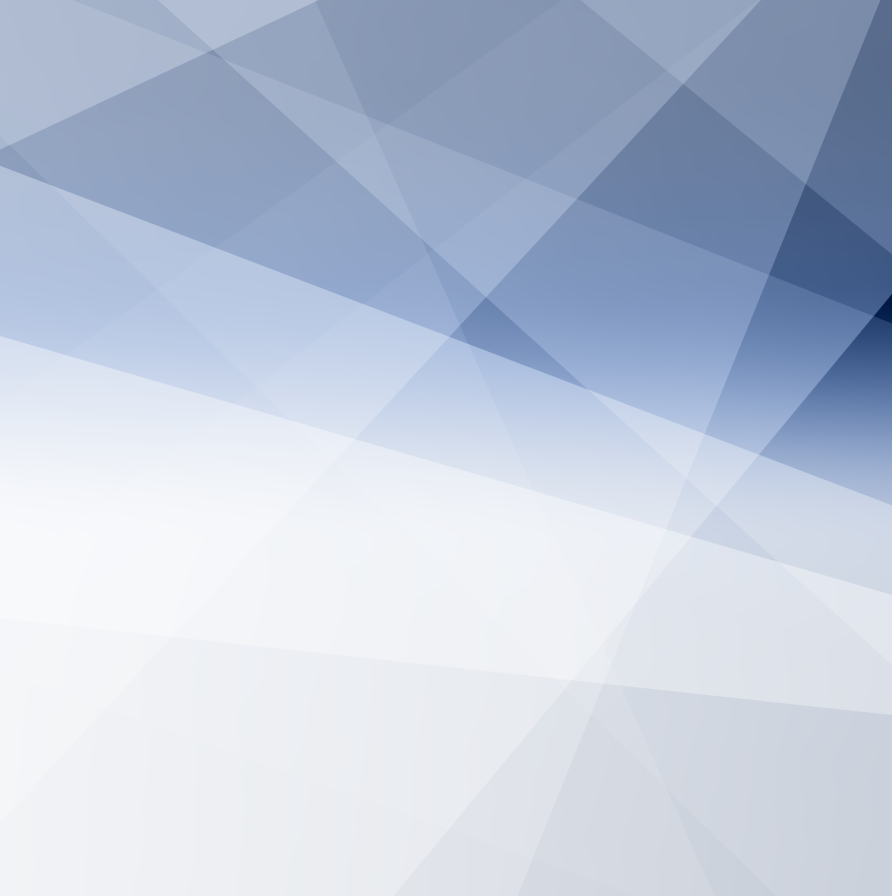
This background is drawn by a Shadertoy shader. Its source:

```glsl
// Overlapping translucent planes over a blue-to-white vertical fade.
// Every straight edge scales the darkness on one side of it; the product
// of all edges gives the tone, which is then tinted a cool blue.

// Bands: height at left border, height at right border, darkness factor above.
const int BAND_COUNT = 9;
const vec3 BANDS[BAND_COUNT] = vec3[](
    vec3(1.032, 0.639, 1.13),
    vec3(0.815, 0.436, 1.50),
    vec3(0.625, 0.336, 1.60),
    vec3(0.310, 0.202, 0.69),
    vec3(0.251, -0.10, 0.95),
    vec3(0.833, 1.300, 0.75),
    vec3(1.529, 0.716, 0.86),
    vec3(0.551, 1.264, 1.05),
    vec3(0.349, 1.115, 1.05));

// Beams: x at top border, x at bottom border, darkness factor to the right.
const int BEAM_COUNT = 6;
const vec3 BEAMS[BEAM_COUNT] = vec3[](
    vec3(0.853, -0.076, 1.28),
    vec3(1.273, 0.441, 1.35),
    vec3(0.987, 0.580, 1.25),
    vec3(0.177, 1.286, 0.82),
    vec3(0.353, 0.801, 1.10),
    vec3(-0.155, 0.870, 0.92));

const vec2 SKY_DARKNESS = vec2(0.260, 0.322);    // left, right
const vec2 FLOOR_DARKNESS = vec2(0.041, 0.099);  // left, right
const vec2 FADE_HEIGHTS = vec2(0.395, 0.694);
const vec2 BASE_TINT = vec2(0.30, 0.42);         // bottom, top
const float GLOW_HEIGHT = 0.58;
const float GLOW_WIDTH = 0.22;
const float GLOW_TINT = 0.25;
const float GREEN_SHARE = 0.37;
const float EDGE_SOFTNESS = 0.0008;
const float CLOUD_STRENGTH = 0.012;

// Darkness factor of one edge, from the signed distance to it.
float edgeFactor(float distanceToEdge, float factor, float softness) {
    return mix(1.0, factor, smoothstep(-softness, softness, distanceToEdge));
}

// Darkness of the fade behind the planes.
float backdrop(vec2 p) {
    float ground = mix(FLOOR_DARKNESS.x, FLOOR_DARKNESS.y, p.x);
    float sky = mix(SKY_DARKNESS.x, SKY_DARKNESS.y, p.x);
    return mix(ground, sky, smoothstep(FADE_HEIGHTS.x, FADE_HEIGHTS.y, p.y));
}

// Product of all band and beam factors.
float planes(vec2 p, float softness) {
    float product = 1.0;
    for (int i = 0; i < BAND_COUNT; i++) {
        vec3 band = BANDS[i];
        float d = (p.y - mix(band.x, band.y, p.x)) / length(vec2(1.0, band.y - band.x));
        product *= edgeFactor(d, band.z, softness);
    }
    for (int i = 0; i < BEAM_COUNT; i++) {
        vec3 beam = BEAMS[i];
        float d = (p.x - mix(beam.y, beam.x, p.y)) / length(vec2(1.0, beam.x - beam.y));
        product *= edgeFactor(d, beam.z, softness);
    }
    return product;
}

// Faint mottling from layered, warped sines.
float clouds(vec2 p) {
    float sum = 0.0;
    float weight = 0.5;
    vec2 q = p * vec2(9.0, 14.0);
    for (int i = 0; i < 4; i++) {
        sum += weight * sin(q.x + 1.7 * sin(q.y)) * sin(q.y + 1.3 * sin(q.x));
        q = mat2(1.5, 1.1, -1.1, 1.5) * q + 2.3;
        weight *= 0.6;
    }
    return sum;
}

// Cool tint, strongest around the glow height and in the mid tones.
vec3 tint(float lightness, float height) {
    float glow = (height - GLOW_HEIGHT) / GLOW_WIDTH;
    float strength = mix(BASE_TINT.x, BASE_TINT.y, height) + GLOW_TINT * exp(-glow * glow);
    float blue = strength * (1.0 - lightness) * (0.45 + 0.8 * min(lightness, 0.7));
    return lightness + blue * vec3(0.0, GREEN_SHARE, 1.0);
}

void mainImage(out vec4 fragColor, in vec2 fragCoord) {
    vec2 p = fragCoord / iResolution.xy;
    float softness = max(EDGE_SOFTNESS, 0.75 / min(iResolution.x, iResolution.y));
    float darkness = backdrop(p) * planes(p, softness);
    darkness *= 1.0 + CLOUD_STRENGTH * clouds(p);
    fragColor = vec4(clamp(tint(1.0 - darkness, p.y), 0.0, 1.0), 1.0);
}
```
